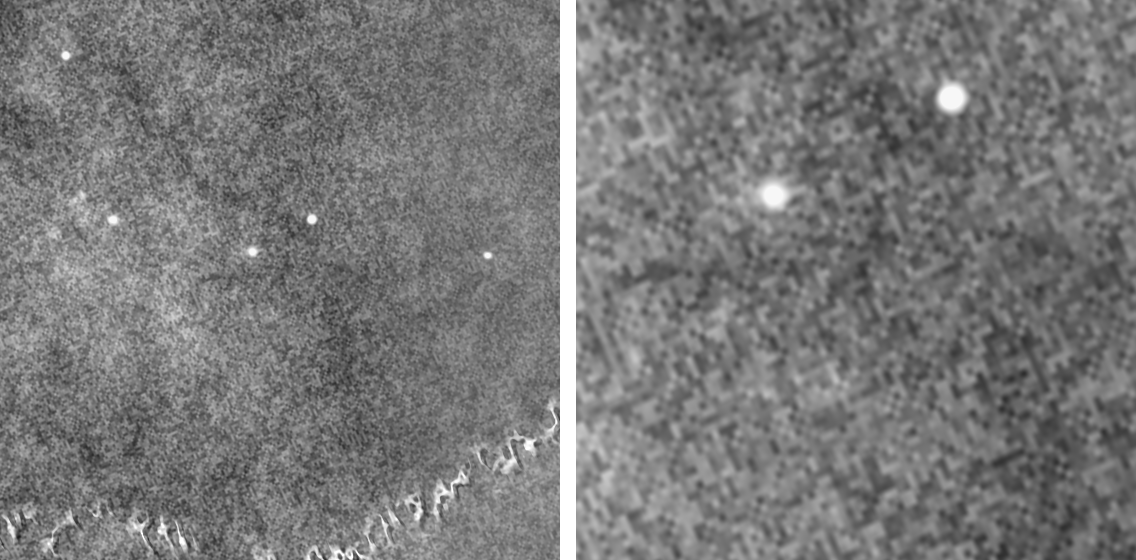
Left: the whole. Right: its middle third, enlarged.
Reproduce this texture procedurally as a WebGL 1 fragment shader.

```glsl
precision highp float;
// Grey, grainy plain seen from above: fine grain over soft mottled patches,
// a few glowing round spots from jittered cells, and a broken crest of
// bright, relief-lit filaments following a jagged line near the bottom.

uniform vec2 u_resolution;

float hash(vec2 p) {
  vec3 q = fract(vec3(p.xyx) * 0.1031);
  q += dot(q, q.yzx + 33.33);
  return fract((q.x + q.y) * q.z);
}

// Value noise, centred on zero
float noise(vec2 p) {
  vec2 cell = floor(p), f = fract(p);
  f = f * f * (3.0 - 2.0 * f);
  float low = mix(hash(cell), hash(cell + vec2(1.0, 0.0)), f.x);
  float high = mix(hash(cell + vec2(0.0, 1.0)), hash(cell + 1.0), f.x);
  return mix(low, high, f.y) - 0.5;
}

float blob(vec2 p, vec2 centre, vec2 size) {
  vec2 d = (p - centre) / size;
  return exp(-dot(d, d));
}

// Fine grain on a tilted lattice, calmer to the right
float grain(vec2 p) {
  vec2 q = vec2(p.x + 0.45 * p.y, p.y - 0.45 * p.x);
  float fine = 0.28 * noise(q * vec2(220.0, 195.0));
  float coarse = 0.13 * noise(p * vec2(125.0, 95.0) + 57.0);
  return (fine + coarse) * mix(1.08, 0.70, smoothstep(0.55, 0.85, p.x));
}

// Broad light and dark areas with finer mottling
float mottling(vec2 p) {
  vec2 q = vec2(p.x + 0.3 * p.y, p.y - 0.3 * p.x);
  float tone = 0.0, amplitude = 0.09, frequency = 4.0;
  for (int i = 0; i < 4; i++) {
    tone += amplitude * noise(q * frequency + float(i) * 19.7);
    frequency *= 2.1;
  }
  tone *= mix(1.15, 0.75, smoothstep(0.45, 0.75, p.x));
  tone += 0.10 * blob(p, vec2(0.23, 0.48), vec2(0.17, 0.22));
  tone += 0.05 * blob(p, vec2(0.22, 0.85), vec2(0.25, 0.15));
  tone += 0.05 * blob(p, vec2(0.87, 0.62), vec2(0.14, 0.25));
  tone -= 0.05 * blob(p, vec2(0.22, 0.17), vec2(0.16, 0.07));
  return tone - 0.03 * blob(p, vec2(0.58, 0.50), vec2(0.12, 0.50));
}

// Small pale flecks in clusters, mostly in the upper left
float flecks(vec2 p) {
  float n = noise(p * vec2(48.0, 40.0) + 8.0) + 0.7 * noise(p * 13.0 + 71.0);
  n += 0.25 * noise(p * 95.0);
  float region = blob(p, vec2(0.18, 0.64), vec2(0.26, 0.28));
  return region * smoothstep(0.20, 0.60, n);
}

// Sparse round spots, one per chosen cell, with a faint halo
float spots(vec2 p) {
  vec2 cell = floor(p * 6.0);
  vec2 jitter = vec2(hash(cell + 3.1), hash(cell + 17.4));
  vec2 offset = p - (cell + 0.2 + 0.6 * jitter) / 6.0;
  float d = length(offset) + 0.003 * noise(p * 110.0);
  float radius = mix(0.010, 0.014, hash(cell + 41.0));
  float chosen = step(0.80, hash(cell + 9.0)) * step(1.5, cell.y);
  return chosen * (smoothstep(radius, radius * 0.3, d)
                   + 0.12 * exp(-d * d / (radius * radius * 2.0)));
}

// Signed height above the crest: low on the left, climbing on the right
float aboveCrest(vec2 p) {
  float left = 0.05 - 0.5 * max(p.x - 0.28, 0.0);
  float right = 0.62 * (p.x - 0.60);
  float jag = 0.012 * sin(p.x * 47.0) + 0.009 * sin(p.x * 103.0 + 1.3);
  return p.y - max(max(left, right), -0.01) - jag;
}

// Patches of the crest that carry filaments
float crestBand(vec2 p) {
  float d = aboveCrest(p) / 0.036;
  return exp(-d * d) * smoothstep(-0.22, 0.10, noise(p * 21.0 + 90.0));
}

// Ragged upright strokes from two octaves of ridged noise
float filaments(vec2 p) {
  vec2 q = vec2(p.x + 0.35 * p.y, p.y - 0.3 * p.x);
  float n = noise(q * vec2(46.0, 24.0) + 5.0)
          + 0.55 * noise(q * vec2(105.0, 62.0) + 23.0);
  return smoothstep(0.0, 0.85, 1.0 - abs(n) * 5.0) * crestBand(p);
}

void main() {
  vec2 p = gl_FragCoord.xy / u_resolution;

  float grey = 0.437 + grain(p) + mottling(p) + 0.20 * flecks(p);

  // Paler, smoother ground below the crest on the right
  float below = smoothstep(0.02, -0.03, aboveCrest(p));
  grey += 0.085 * below * smoothstep(0.55, 0.72, p.x);

  // Lit filaments with a soft glow and a dark shadow at their side
  float shadow = filaments(p + vec2(-0.010, 0.006));
  float light = filaments(p);
  grey += 0.07 * crestBand(p) + 0.42 * light - 0.22 * shadow * (1.0 - light);

  grey = mix(grey, 0.97, clamp(spots(p), 0.0, 1.0));
  gl_FragColor = vec4(vec3(clamp(grey, 0.0, 1.0)), 1.0);
}
```
